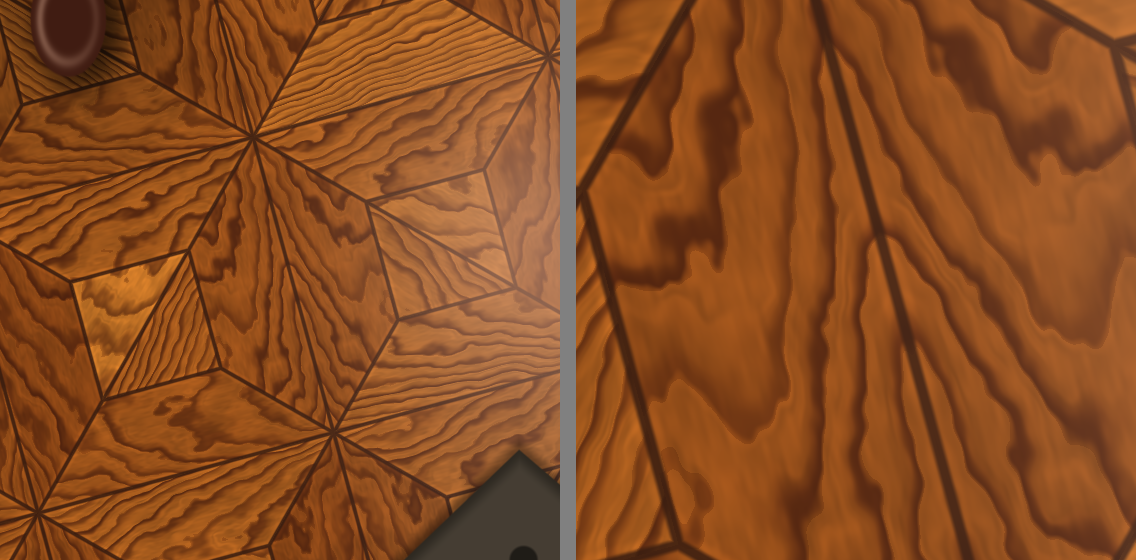
Left, the full canvas; right, a detail of the centre.
Write a WebGL 1 fragment shader that draws this pattern.

```glsl
precision highp float;
// Star parquet floor: mitred wood planks around split squares, with glare and two dark furniture parts.
uniform vec2 u_resolution;

float hash(vec2 p) {
  return fract(sin(dot(p, vec2(127.1, 311.7))) * 43758.5453);
}

float noise(vec2 p) {
  vec2 i = floor(p), f = fract(p);
  f = f * f * (3.0 - 2.0 * f);
  return mix(mix(hash(i), hash(i + vec2(1, 0)), f.x),
             mix(hash(i + vec2(0, 1)), hash(i + vec2(1, 1)), f.x), f.y);
}

float fbm(vec2 p) {
  float sum = 0.0, amp = 0.5;
  for (int i = 0; i < 4; i++) {
    sum += amp * noise(p);
    p = p * 2.03 + 7.1;
    amp *= 0.5;
  }
  return sum;
}

// Wood colour; grain.x runs across the plank, grain.y along it.
vec3 wood(vec2 grain, float seed, float arch, float tone) {
  vec2 shift = vec2(seed * 37.0, seed * 91.0);
  float warp = fbm(grain * vec2(9.0, 5.0) + shift) - 0.5;
  float bend = grain.x - arch;
  float rings = (grain.y + 9.0 * bend * bend + 0.55 * warp) / 0.2 + seed * 10.0;
  float w = fract(rings);
  float vein = smoothstep(0.5, 0.9, w) * (1.0 - smoothstep(0.9, 1.0, w));
  vein *= 0.45 + 0.55 * hash(vec2(floor(rings), seed));
  float fibre = noise(vec2(rings * 8.0, (grain.x + grain.y) * 14.0) + shift);
  float pores = noise(grain * vec2(150.0, 35.0) + shift);
  float cloud = fbm(grain * 6.0 + shift + 20.0);

  vec3 col = mix(vec3(0.51, 0.25, 0.075), vec3(0.73, 0.43, 0.14), tone);
  col *= 0.79 + 0.16 * fibre + 0.12 * pores + 0.24 * cloud;
  col = mix(col, col * vec3(0.76, 0.68, 0.62), smoothstep(0.2, 0.9, w) * 0.5);
  return mix(col, vec3(0.27, 0.11, 0.05), vein * 0.8);
}

vec3 parquet(vec2 p) {
  vec2 d = p - vec2(0.452, 0.755);
  vec2 q = vec2(dot(d, vec2(0.965, 0.263)), dot(d, vec2(0.263, -0.965))) / 0.547;
  vec2 cell = floor(q), c = fract(q) - 0.5, a = abs(c);
  float m = max(a.x, a.y);
  float flip = mod(cell.x + cell.y, 2.0) < 0.5 ? 1.0 : -1.0;
  float split = (c.x * flip - c.y) * 0.7071;

  vec2 grain;
  float seed, arch, tone, seam;
  if (m < 0.2) {
    // Centre square, halved along an alternating diagonal
    vec2 id = cell + 0.1 * sign(split);
    seed = hash(id + 3.7);
    grain = vec2(abs(split), (c.x * flip + c.y) * 0.7071);
    arch = 0.1 + 0.5 * hash(id + 8.2);
    tone = 0.45 + 0.55 * seed;
    seam = min(0.2 - m, abs(split));
  } else {
    // Four planks around it, bookmatched over upright joints
    bool upright = a.x > a.y;
    vec2 dir = upright ? vec2(sign(c.x), 0.0) : vec2(0.0, sign(c.y));
    vec2 plank = cell + 0.3 * dir;
    float vary = hash(plank + 5.3);
    seed = hash(upright ? cell + 0.5 + 0.5 * dir : plank);
    float heading = (upright || vary > 0.5) ? 1.0 : -1.0;
    grain = vec2(0.5 - m, heading * (upright ? c.y : c.x));
    arch = upright ? 0.23 + 0.07 * seed : 0.2 + 0.4 * vary;
    tone = upright ? 0.05 + 0.35 * vary : 0.3 + 0.6 * vary;
    seam = min(min(0.5 - m, m - 0.2), abs(a.x - a.y) * 0.7071);
  }

  vec3 col = wood(grain, seed, arch, tone);
  col *= 1.0 + 0.1 * smoothstep(0.006, 0.01, seam) * (1.0 - smoothstep(0.01, 0.02, seam));
  float joint = 1.0 - smoothstep(0.003, 0.0085, seam);
  return mix(col, vec3(0.22, 0.11, 0.06), joint * 0.85);
}

void main() {
  vec2 p = gl_FragCoord.xy / u_resolution.y;
  vec3 col = parquet(p);

  // Dim far corner, cooler right side and window glare
  col *= 1.0 - 0.35 * (1.0 - smoothstep(0.0, 0.4, distance(p, vec2(0.12, 1.0))));
  float cool = smoothstep(0.45, 1.0, p.x) * (1.0 - smoothstep(0.6, 0.95, p.y));
  col = mix(col, col * vec3(0.92, 1.0, 1.4) + vec3(0.03, 0.03, 0.04), cool * 0.7);
  float glare = exp(-9.0 * dot(p - vec2(1.02, 0.56), p - vec2(1.02, 0.56)));
  col = mix(col, vec3(0.86, 0.64, 0.52), glare * 0.55);

  // Carved foot with a soft shadow and a polished rim
  vec2 f = (p - vec2(0.122, 0.965)) / vec2(0.068, 0.103);
  float r = length(f);
  col *= 1.0 - 0.5 * (1.0 - smoothstep(0.7, 1.6, length(f - vec2(0.3, -0.1))));
  float rim = exp(-90.0 * (r - 0.74) * (r - 0.74));
  vec3 foot = mix(vec3(0.25, 0.11, 0.07), vec3(0.52, 0.36, 0.29), rim * (0.6 - 0.4 * f.x));
  col = mix(col, foot, 1.0 - smoothstep(0.96, 1.02, r));

  // Dark bracket corner with a round notch
  vec2 b = p - vec2(0.927, 0.197);
  float edge = max(dot(b, vec2(-0.692, 0.722)), dot(b, vec2(0.65, 0.76)));
  vec3 metal = mix(vec3(0.18, 0.16, 0.13), vec3(0.27, 0.24, 0.2), smoothstep(0.0, 0.03, -edge));
  metal *= 0.45 + 0.55 * smoothstep(0.022, 0.028, distance(p, vec2(0.935, 0.0)));
  col *= 1.0 - 0.35 * (1.0 - smoothstep(0.0, 0.025, edge));
  col = mix(col, metal, 1.0 - smoothstep(-0.002, 0.002, edge));

  gl_FragColor = vec4(clamp(col, 0.0, 1.0), 1.0);
}
```
